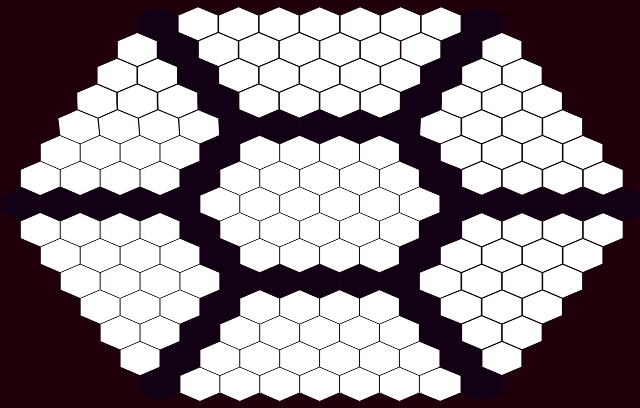
A Shadertoy shader for this pattern:

```glsl
// Draws a hexagonal board of white cells, split into seven blocks by dark lanes.

const vec3 MAROON = vec3(0.12, 0.0, 0.04);
const vec3 LANE   = vec3(0.07, 0.0, 0.08);
const vec3 GROUT  = vec3(0.06, 0.01, 0.02);
const vec3 WHITE  = vec3(1.0);

const float ROW_PITCH = 0.0631;  // row spacing, in canvas heights
const float CELL_HALF = 0.0477;  // half width of a white cell
const float LAST_ROW  = 7.0;

// Hexagon metric in cell units: 0.5 lies on the border of a full cell.
float hexMetric(vec2 d) {
    d = abs(d);
    return max(d.x, 0.5 * d.x + 0.75 * d.y);
}

// Column spacing, slightly looser to the right and to the top.
float columnPitch(vec2 p) {
    float loose = max(smoothstep(0.24, 0.36, p.x), smoothstep(0.14, 0.26, p.y));
    return mix(0.0978, 0.0993, loose);
}

// Centre of the cell nearest to x in a row; even rows sit at half columns.
vec2 cellInRow(float x, float row) {
    float shift = 0.5 * (1.0 - mod(row, 2.0));
    return vec2(floor(x - shift + 0.5) + shift, row);
}

// Nearest cell of the staggered grid.
vec2 nearestCell(vec2 q) {
    vec2 below = cellInRow(q.x, floor(q.y));
    vec2 above = cellInRow(q.x, floor(q.y) + 1.0);
    return hexMetric(q - below) < hexMetric(q - above) ? below : above;
}

bool onBoard(vec2 cell) {
    cell = abs(cell);
    return cell.y < LAST_ROW + 0.5 && cell.x < 0.5 * (15.0 - cell.y) + 0.1;
}

// Lanes: a central ring with six arms reaching the corners.
bool onLane(vec2 cell) {
    cell = abs(cell);
    bool diagonal = abs(cell.x - 2.0 - 0.5 * abs(cell.y - 3.0)) < 0.1;
    bool ringSide = abs(cell.y - 3.0) < 0.1 && cell.x < 2.1;
    bool sideArm  = cell.y < 0.1 && cell.x > 3.4;
    return diagonal || ringSide || sideArm;
}

// Smooth fill of a hexagon of the given half width.
float hexFill(float metric, float halfWidth, float blur) {
    return 1.0 - smoothstep(halfWidth - blur, halfWidth + blur, metric);
}

void mainImage(out vec4 fragColor, in vec2 fragCoord) {
    vec2 p = (fragCoord - 0.5 * iResolution.xy) / iResolution.y;
    p.x += 0.001;

    // Grid coordinates
    float pitch = columnPitch(p);
    vec2 q = p / vec2(pitch, ROW_PITCH);
    vec2 cell = nearestCell(q);
    float metric = hexMetric(q - cell);
    float blur = 0.6 / (iResolution.y * pitch);

    // Lane cells and white cells with thin grout
    vec3 color = MAROON;
    if (onBoard(cell)) {
        if (onLane(cell)) {
            color = mix(color, LANE, hexFill(metric, 0.495, blur));
        } else {
            color = mix(GROUT, WHITE, hexFill(metric, CELL_HALF / pitch, blur));
        }
    }
    fragColor = vec4(color, 1.0);
}
```
